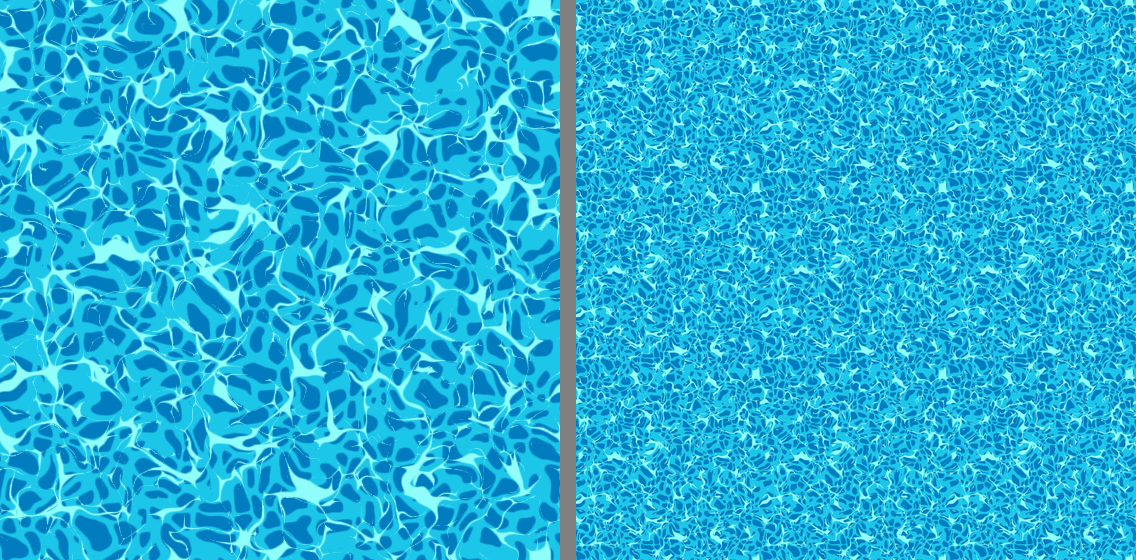
Left, the tile; right, the same tile 3 across and 3 down.
Reproduce this texture procedurally as a Shadertoy shader.

```glsl
// Seamless sunlit pool water: dark blue blobs under pale, tapering caustic filaments.

// Random pair in 0..1 for a lattice point that wraps after `period` cells.
vec2 hash2(vec2 cell, float period, float seed) {
    uvec3 v = uvec3(mod(cell + 0.5, period), seed) * 1664525u + 1013904223u;
    v.x += v.y * v.z; v.y += v.z * v.x; v.z += v.x * v.y;
    v ^= v >> 16u;
    v.x += v.y * v.z; v.y += v.z * v.x;
    return vec2(v.xy >> 8u) / 16777216.0;
}

// Wrapping gradient noise, centred on zero.
float corner(vec2 cell, vec2 offset, vec2 local, float period, float seed) {
    float angle = 6.28319 * hash2(cell + offset, period, seed).x;
    return dot(vec2(cos(angle), sin(angle)), local - offset);
}

float noise(vec2 uv, float period, float seed) {
    vec2 p = uv * period, cell = floor(p), f = p - cell;
    vec2 s = f * f * f * (f * (f * 6.0 - 15.0) + 10.0);
    float low = mix(corner(cell, vec2(0, 0), f, period, seed),
                    corner(cell, vec2(1, 0), f, period, seed), s.x);
    float high = mix(corner(cell, vec2(0, 1), f, period, seed),
                     corner(cell, vec2(1, 1), f, period, seed), s.x);
    return mix(low, high, s.y);
}

vec2 swirl(vec2 uv, float period, float seed) {
    return vec2(noise(uv, period, seed), noise(uv, period, seed + 1.0));
}

// Rounded cell depth: near zero on borders, negative at junctions, positive inside.
float cellDepth(vec2 uv, float period, float seed) {
    const float sharpness = 10.0;
    vec2 p = uv * period, cell = floor(p), f = p - cell;
    float nearest = 9.0, total = 0.0;
    for (int y = -1; y <= 1; y++)
    for (int x = -1; x <= 1; x++) {
        vec2 offset = vec2(x, y);
        vec2 site = offset + 0.05 + 0.9 * hash2(cell + offset, period, seed);
        float d = length(site - f);
        nearest = min(nearest, d);
        total += exp(-sharpness * d);
    }
    float others = total * exp(sharpness * nearest) - 1.0;
    return -log(max(others, 0.0001)) / sharpness;
}

// Smooth-edged mask of the region where the field is positive.
float mask(float field) {
    float w = fwidth(field);
    return smoothstep(-w, w, field);
}

void mainImage(out vec4 fragColor, in vec2 fragCoord) {
    vec2 uv = fragCoord / iResolution.xy;

    // Bend the water so that borders curl and blobs become kidney shaped
    vec2 bent = uv + 0.05 * swirl(uv, 9.0, 1.0) + 0.018 * swirl(uv, 23.0, 3.0);

    // Dark blobs of uneven size
    float blobs = cellDepth(bent, 25.0, 5.0) - 0.235
                + 0.14 * noise(uv, 17.0, 6.0) + 0.16 * noise(uv, 38.0, 7.0);

    // Broad filaments and a finer, broken web between them
    float broad = 0.005 + 0.17 * noise(uv, 14.0, 8.0) - cellDepth(bent, 12.0, 9.0);
    vec2 bentFine = bent + 0.012 * swirl(uv, 31.0, 10.0);
    float fine = -0.03 + 0.2 * noise(uv, 16.0, 12.0) - cellDepth(bentFine, 21.0, 13.0);

    vec3 water = vec3(0.11, 0.775, 0.915);
    vec3 deep = vec3(0.005, 0.49, 0.75);
    vec3 glint = vec3(0.56, 0.995, 0.98);

    vec3 color = mix(water, deep, mask(blobs));
    color = mix(color, glint, max(mask(broad), mask(fine)));
    fragColor = vec4(color, 1.0);
}
```
